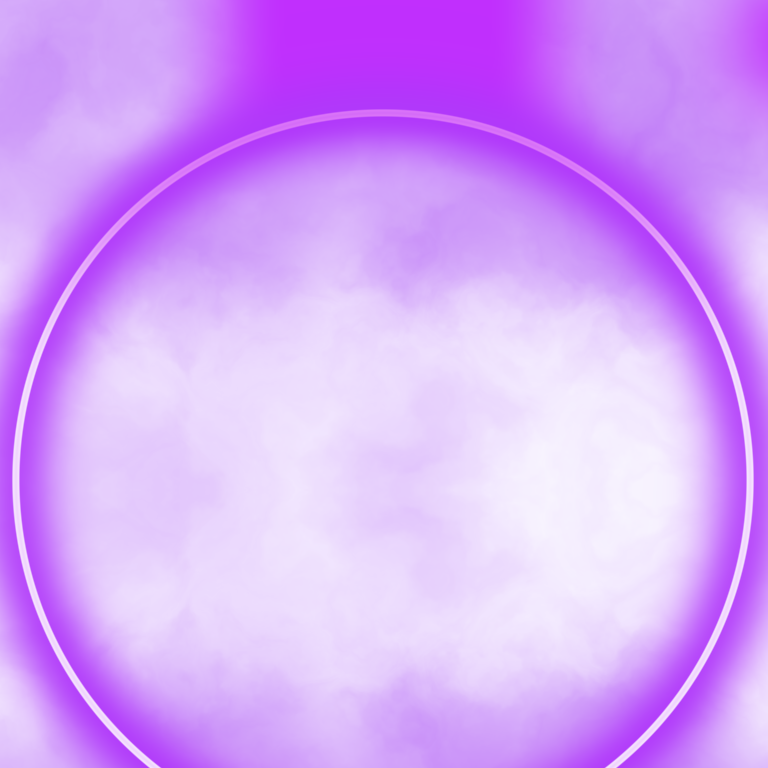
Give the GLSL for this background, as a Shadertoy shader.

```glsl
// A pale violet cloud field with a thin bright ring and a soft purple halo.
// Clouds are gradient-noise fbm plus soft blobs, folded about a horizontal axis;
// the halo is a Gaussian of the circle's signed distance, under a magenta top glow.

const vec3 PALE    = vec3(0.968, 0.952, 0.998);
const vec3 LILAC   = vec3(0.815, 0.625, 0.977);
const vec3 HALO    = vec3(0.690, 0.215, 0.980);
const vec3 MAGENTA = vec3(0.755, 0.185, 0.992);
const vec3 RING    = vec3(0.975, 0.925, 0.995);
const vec3 PINK    = vec3(0.930, 0.560, 0.970);

const vec2  CENTER = vec2(0.4987, 0.375);
const float RADIUS = 0.478;
const float FOLD_Y = 0.362;

// Pseudo-random gradient direction for a lattice cell.
vec2 gradientAt(vec2 cell) {
    vec3 h = fract(cell.xyx * vec3(0.1031, 0.1030, 0.0973));
    h += dot(h, h.yzx + 33.33);
    float angle = 6.2832 * fract((h.x + h.y) * h.z);
    return vec2(cos(angle), sin(angle));
}

float gradientNoise(vec2 p) {
    vec2 i = floor(p), f = p - i;
    vec2 w = f * f * f * (f * (f * 6.0 - 15.0) + 10.0);
    vec2 e = vec2(1.0, 0.0);
    float a = dot(gradientAt(i), f);
    float b = dot(gradientAt(i + e.xy), f - e.xy);
    float c = dot(gradientAt(i + e.yx), f - e.yx);
    float d = dot(gradientAt(i + e.xx), f - e.xx);
    return mix(mix(a, b, w.x), mix(c, d, w.x), w.y);
}

float fbm(vec2 p) {
    float sum = 0.0, amplitude = 0.5;
    for (int i = 0; i < 6; i++) {
        sum += amplitude * gradientNoise(p);
        p = mat2(1.6, 1.2, -1.2, 1.6) * p + 7.3;
        amplitude *= 0.5;
    }
    return sum;
}

// Soft elliptical spot.
float blob(vec2 p, vec2 center, vec2 size) {
    vec2 q = (p - center) / size;
    return exp(-dot(q, q));
}

// Cloud density: 0 is pale, 1 is lilac; p.y is the height above the fold.
float cloudTone(vec2 p) {
    vec2 warp = vec2(fbm(p * 5.0 + 3.1), fbm(p * 5.0 + 17.4));
    vec2 q = p + 0.07 * warp;
    float detail = fbm(q * vec2(5.5, 7.0) + 1.5 * warp);

    float tone = 0.29 + 0.62 * smoothstep(0.15, 0.34, q.y + 0.07 * detail);
    // Darker drifts
    tone += 0.22 * blob(q, vec2(0.56, 0.33), vec2(0.09, 0.07));
    tone += 0.20 * blob(q, vec2(0.30, 0.30), vec2(0.10, 0.05));
    tone += 0.22 * blob(q, vec2(0.22, 0.00), vec2(0.10, 0.08));
    tone += 0.18 * blob(q, vec2(0.53, 0.00), vec2(0.05, 0.09));
    tone += 0.32 * blob(q, vec2(0.85, 0.48), vec2(0.17, 0.15));
    tone += 0.12 * blob(q, vec2(0.05, 0.53), vec2(0.10, 0.08));
    // Bright openings
    tone -= 0.28 * blob(q, vec2(0.43, 0.29), vec2(0.05, 0.11));
    tone -= 0.32 * blob(q, vec2(0.82, 0.02), vec2(0.19, 0.15));
    tone -= 0.16 * blob(q, vec2(0.41, 0.00), vec2(0.06, 0.10));
    tone -= 0.25 * blob(q, vec2(0.16, 0.47), vec2(0.08, 0.05));
    tone -= 0.50 * blob(q, vec2(0.00, 0.30), vec2(0.11, 0.08));
    tone -= 0.60 * blob(q, vec2(1.00, 0.29), vec2(0.08, 0.09));
    return max(tone + 0.38 * detail, 0.0);
}

// Magenta light along the top and in the upper right corner.
float topGlow(vec2 p, float dist) {
    float band = 1.0 - smoothstep(0.13, 0.31, abs(p.x - 0.505));
    band *= smoothstep(0.70, 0.84, p.y) * smoothstep(-0.04, 0.03, dist);
    float corner = 0.85 * blob(p, vec2(1.03, 0.95), vec2(0.09, 0.10));
    return max(band, corner);
}

void mainImage(out vec4 fragColor, in vec2 fragCoord) {
    float scale = min(iResolution.x, iResolution.y);
    vec2 p = (fragCoord - 0.5 * iResolution.xy) / scale + 0.5;
    float pixel = 1.0 / scale;

    vec2 offset = p - CENTER;
    float dist = length(offset) - RADIUS;
    float upward = offset.y / max(length(offset), 0.001);

    // Clouds
    float tone = cloudTone(vec2(p.x, abs(p.y - FOLD_Y)));
    vec3 color = mix(PALE, LILAC, tone);

    // Top light and halo
    color = mix(color, MAGENTA, topGlow(p, dist));
    float halo = exp(-dist * dist / (2.0 * 0.039 * 0.039));
    color = mix(color, HALO, halo * mix(0.86, 0.97, abs(upward)));

    // Ring, pinker and fainter near its top, with a faint centre line
    float rise = smoothstep(0.25, 1.0, upward);
    float ring = 1.0 - smoothstep(0.0046 - pixel, 0.0046 + pixel, abs(dist));
    float line = 1.0 - smoothstep(0.0, 0.002 + pixel, abs(dist));
    float opacity = mix(0.94, 0.68, rise) - 0.08 * line;
    color = mix(color, mix(RING, PINK, rise), ring * opacity);

    fragColor = vec4(clamp(color, 0.0, 1.0), 1.0);
}
```
